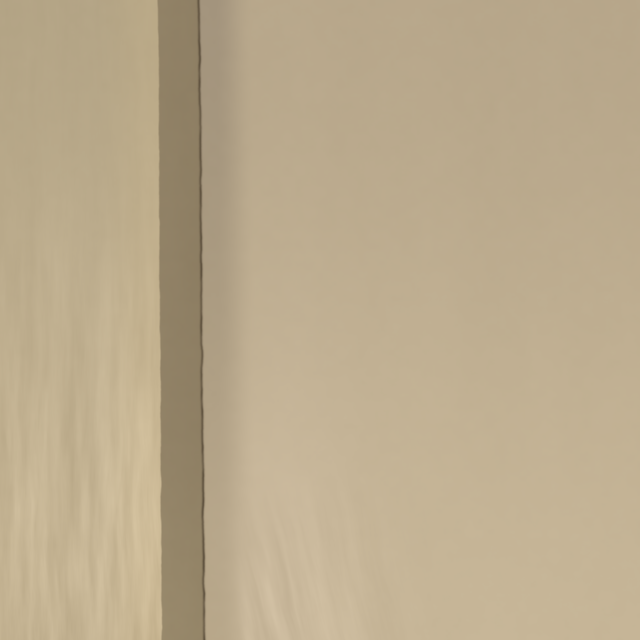
Reproduce this texture procedurally as a Shadertoy shader.

```glsl
float hash(vec2 p) {
    return fract(sin(dot(p, vec2(127.1, 311.7))) * 43758.5453);
}

float valueNoise(vec2 p) {
    vec2 cell = floor(p);
    vec2 f = fract(p);
    f = f * f * (3.0 - 2.0 * f);
    float low = mix(hash(cell), hash(cell + vec2(1.0, 0.0)), f.x);
    float high = mix(hash(cell + vec2(0.0, 1.0)), hash(cell + vec2(1.0)), f.x);
    return mix(low, high, f.y);
}

float fbm(vec2 p) {
    float sum = 0.0;
    float weight = 0.5;
    for (int i = 0; i < 4; i++) {
        sum += weight * (valueNoise(p) - 0.5);
        p = p * 2.03 + 17.3;
        weight *= 0.5;
    }
    return sum;
}

// Signed streaks along y, bent by slow noise
float woodGrain(vec2 uv, vec2 scale, float bend) {
    float warp = bend * fbm(uv * vec2(5.0, 3.0));
    return fbm(vec2(uv.x + warp, uv.y) * scale);
}

float wobblyEdge(float bottomX, float topX, float y, float seed) {
    float wobble = 0.003 * fbm(vec2(y * 45.0, seed));
    return mix(bottomX, topX, y) + wobble;
}

vec3 leftPanel(vec2 uv) {
    vec3 colour = mix(vec3(0.785, 0.718, 0.590), vec3(0.705, 0.645, 0.525), smoothstep(0.0, 1.05, uv.y));
    float strength = mix(1.0, 0.12, smoothstep(0.0, 0.85, uv.y));
    float broad = woodGrain(uv, vec2(26.0, 3.0), 0.06);
    float fine = woodGrain(uv, vec2(90.0, 9.0), 0.03);
    colour += strength * (0.10 * broad + 0.10 * fine);

    // Lit rim beside the groove
    float rim = smoothstep(0.14, 0.25, uv.x);
    return colour + rim * vec3(0.022, 0.016, 0.004);
}

vec3 rightPanel(vec2 uv, float seamX) {
    vec3 colour = mix(vec3(0.778, 0.712, 0.594), vec3(0.718, 0.653, 0.543), smoothstep(-0.05, 1.05, uv.y));

    // Pale bloom low on the left side
    vec2 bloomOffset = (uv - vec2(0.42, 0.12)) / vec2(0.14, 0.34);
    colour += vec3(0.022, 0.020, 0.026) * exp(-dot(bloomOffset, bloomOffset));

    // Leaning grain fading upward and to the right
    vec2 leaning = vec2(uv.x + 0.22 * uv.y, uv.y);
    float reach = 1.0 - smoothstep(0.02, 0.32, uv.y);
    reach *= smoothstep(0.36, 0.40, uv.x) * (1.0 - smoothstep(0.42, 0.72, uv.x));
    colour += reach * 0.14 * woodGrain(leaning, vec2(52.0, 5.0), 0.04);
    colour += 0.014 * woodGrain(uv, vec2(9.0, 2.0), 0.05);

    // Soft shadow next to the seam
    float distanceToSeam = uv.x - seamX;
    float shadow = 1.0 - smoothstep(0.025, 0.085, distanceToSeam);
    vec3 shade = mix(vec3(0.068, 0.066, 0.066), vec3(0.078, 0.072, 0.052), uv.y);
    return colour - shade * shadow;
}

vec3 grooveColour(vec2 uv, float leftX, float seamX) {
    float across = clamp((uv.x - leftX) / (seamX - leftX), 0.0, 1.0);
    vec3 colour = mix(vec3(0.590, 0.530, 0.415), vec3(0.562, 0.502, 0.395), smoothstep(0.0, 0.4, uv.y));
    colour += 0.012 * (0.5 - across);
    return colour + 0.012 * woodGrain(uv, vec2(30.0, 5.0), 0.02);
}

void mainImage(out vec4 fragColor, in vec2 fragCoord) {
    vec2 uv = fragCoord / iResolution.xy;
    float blur = max(0.0018, 1.0 / iResolution.x);

    float grooveX = wobblyEdge(0.253, 0.247, uv.y, 3.0);
    float seamX = wobblyEdge(0.319, 0.311, uv.y, 8.0);

    // Panels and the groove between them
    vec3 groove = grooveColour(uv, grooveX, seamX);
    vec3 colour = mix(leftPanel(uv), groove, smoothstep(-blur, blur, uv.x - grooveX));
    colour = mix(colour, rightPanel(uv, seamX), smoothstep(-blur, blur, uv.x - seamX));

    // Dark seam line
    float seamOffset = (uv.x - seamX) / 0.0021;
    float seamDepth = 0.62 + 0.25 * valueNoise(vec2(uv.y * 70.0, 5.0));
    colour = mix(colour, vec3(0.335, 0.285, 0.215), seamDepth * exp(-seamOffset * seamOffset));

    // Faint surface mottling
    colour += 0.010 * fbm(uv * 60.0);
    fragColor = vec4(clamp(colour, 0.0, 1.0), 1.0);
}
```
